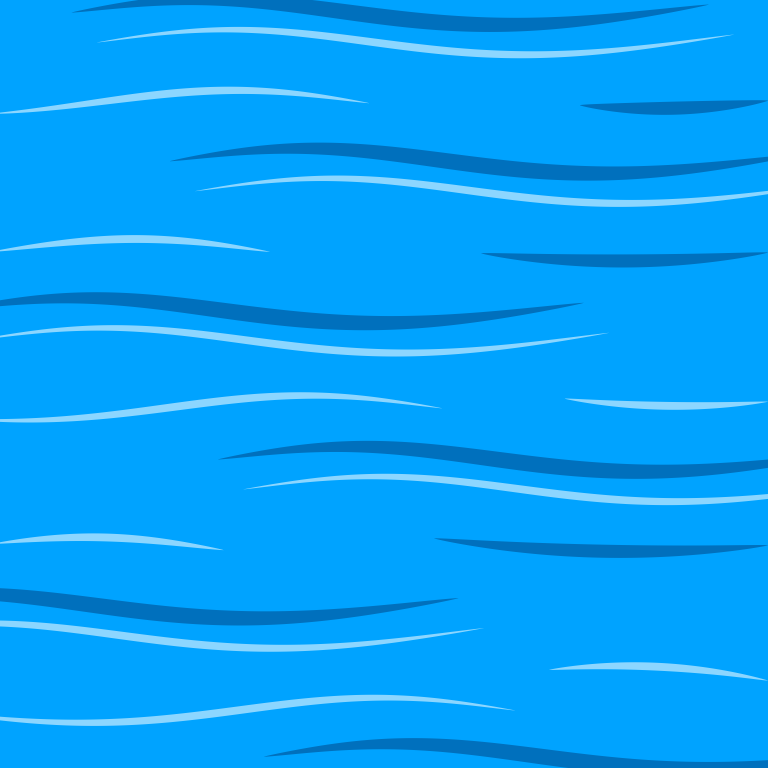
Write a Shadertoy shader that draws this texture.

```glsl
// Flat blue water with rows of tapered dark and pale wave strokes.
#define WATER vec3(0.0, 0.64, 1.0)
#define SHADE vec3(0.0, 0.44, 0.74)
#define GLINT vec3(0.55, 0.84, 1.0)
#define ROW_GAP 0.1934
#define WAVE_LENGTH 0.83
#define WAVE_HEIGHT 0.0155
#define SHADE_WIDTH 0.0208
#define GLINT_WIDTH 0.0102
#define GLINT_OFFSET vec2(0.033, 0.039)
#define JITTER 0.004

float hash(float n) {
    return fract(sin(n * 12.9898) * 43758.5453);
}

// Hump, then trough, then a gentle rise; t runs along the stroke, y points down.
float waveLine(float t) {
    float phase = t + 0.285 * t * (1.0 - t);
    float height = WAVE_HEIGHT * (1.0 + 0.35 * t);
    return -height * sin(6.28318 * phase) - 0.0104 * t * t * t;
}

// Share of the pixel inside a stroke that narrows to a point at s = 0 and s = 1.
float taperCover(float dy, float s, float width) {
    if (s <= 0.0 || s >= 1.0) return 0.0;
    float halfWidth = 0.5 * width * pow(sin(3.14159 * s), 0.74);
    float pixel = 1.0 / iResolution.y;
    float top = min(dy + 0.5 * pixel, halfWidth);
    float bottom = max(dy - 0.5 * pixel, -halfWidth);
    return clamp((top - bottom) / pixel, 0.0, 1.0);
}

// Wavy stroke from its tip, heading right (+1) or left (-1).
float waveStroke(vec2 p, vec2 tip, float heading, float reach, float width) {
    float along = (p.x - tip.x) * heading;
    float dy = p.y - tip.y - waveLine(along / WAVE_LENGTH);
    return taperCover(dy, along / reach, width);
}

// Short bowed stroke from its tip to the right border.
float bowStroke(vec2 p, vec2 tip, float bend, float tilt, float width) {
    float reach = 1.0 - tip.x;
    float s = (p.x - tip.x) / reach;
    float dy = p.y - tip.y - tilt * s - bend * 4.0 * s * (1.0 - s);
    return taperCover(dy, s, width);
}

void mainImage(out vec4 fragColor, in vec2 fragCoord) {
    vec2 p = fragCoord / iResolution.xy;
    p.y = 1.0 - p.y;
    vec3 color = WATER;

    for (int i = 0; i < 6; i++) {
        float row = float(i);
        bool even = i % 2 == 0;
        float rowY = row * ROW_GAP;
        vec2 nudge = JITTER * (vec2(hash(row + 1.0), hash(row + 7.3)) - 0.5);

        // Long dark wave with a pale one just below it
        float startX = even ? 0.094 - 0.082 * row : 0.192 + 0.0305 * row;
        vec2 tip = vec2(startX, 0.017 + rowY) + nudge;
        float shade = waveStroke(p, tip, 1.0, WAVE_LENGTH, SHADE_WIDTH);
        float glint = waveStroke(p, tip + GLINT_OFFSET, 1.0, WAVE_LENGTH, GLINT_WIDTH);

        // Pale wave running back to the left border
        float endX = even ? 0.482 + 0.047 * row : 0.384 - 0.031 * row;
        float endY = 0.135 + rowY + (even ? 0.0045 * row : 0.0);
        float reach = endX + (even ? 0.01 + 0.02 * row : 0.01);
        glint = max(glint, waveStroke(p, vec2(endX, endY) + nudge, -1.0, reach, GLINT_WIDTH));

        // Short bowed stroke at the right border
        bool pale = even && i > 0;
        float bowX = even ? 0.755 - 0.01 * row : 0.657 - 0.0306 * row;
        float bowY = 0.137 + rowY - 0.0006 * row * row * row;
        float bend = i < 4 ? 0.028 * (1.0 - bowX) : -0.011;
        float tilt = 0.005 * row - 0.006;
        float bowWidth = pale ? GLINT_WIDTH : 0.82 * SHADE_WIDTH;
        float bow = i < 5 ? bowStroke(p, vec2(bowX, bowY), bend, tilt, bowWidth) : 0.0;
        if (pale) glint = max(glint, bow);
        else shade = max(shade, bow);

        color = mix(color, SHADE, shade);
        color = mix(color, GLINT, glint);
    }
    fragColor = vec4(color, 1.0);
}
```
